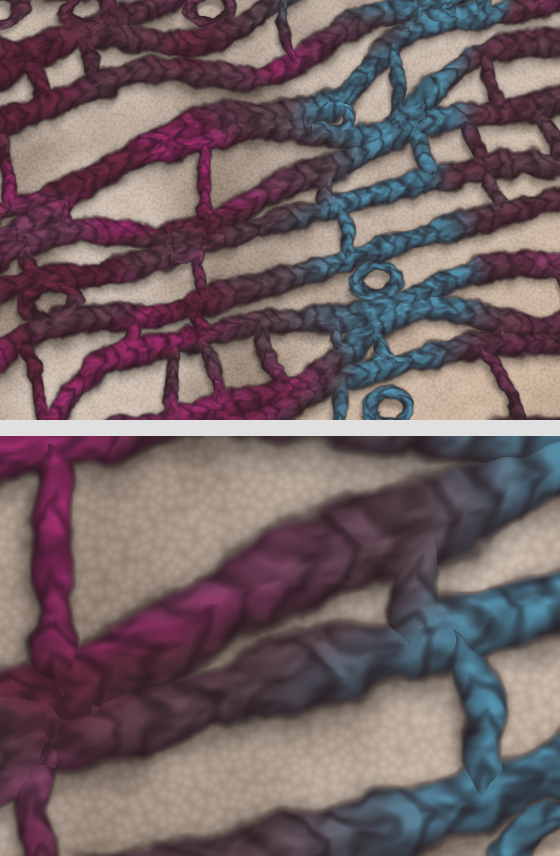
Top: the whole. Bottom: its middle third, enlarged.
Give the GLSL for this pattern, as a WebGL 2 fragment shader.

```glsl
#version 300 es
precision highp float;
// Loose net of hand-dyed, fuzzy yarn lying slantwise over pale grained leather.
uniform vec2 u_resolution;
out vec4 outColor;

// Lengths are in canvas heights.
const float SLANT = 0.29;
const float SPACING = 0.112;
const float WANDER = 1.5;
const float STRAND_RADIUS = 0.029;
const float LINK_RADIUS = 0.016;
const float LINK_WIDTH = 0.2;
const float LINK_CHANCE = 0.6;
const float LOOP_CHANCE = 0.12;
const float LOOP_RADIUS = 0.036;
const float TWIST_PITCH = 0.042;
const float FUZZ = 0.2;
const float GRAIN_SCALE = 125.0;
const vec2 SHADOW_OFFSET = vec2(0.010, 0.014);

const vec3 LEATHER_LIGHT = vec3(0.79, 0.73, 0.68);
const vec3 LEATHER_SHADE = vec3(0.59, 0.52, 0.47);
const vec3 LEATHER_WARM = vec3(0.79, 0.68, 0.58);
const vec3 YARN_DARK = vec3(0.135, 0.085, 0.10);
const vec3 BURGUNDY = vec3(0.40, 0.16, 0.25);
const vec3 MAGENTA = vec3(0.58, 0.17, 0.40);
const vec3 SMOKE = vec3(0.37, 0.30, 0.33);
const vec3 TEAL = vec3(0.31, 0.52, 0.62);

struct Yarn { float gap; float along; float across; };

float hash(vec2 p) {
  vec3 q = fract(p.xyx * 0.1031);
  q += dot(q, q.yzx + 33.33);
  return fract((q.x + q.y) * q.z);
}

float noise(vec2 p) {
  vec2 i = floor(p), f = fract(p);
  f = f * f * (3.0 - 2.0 * f);
  return mix(mix(hash(i), hash(i + vec2(1, 0)), f.x),
             mix(hash(i + vec2(0, 1)), hash(i + vec2(1, 1)), f.x), f.y);
}

float fbm(vec2 p) {
  return 0.55 * noise(p) + 0.3 * noise(p * 2.1 + 7.0) + 0.15 * noise(p * 4.3 + 13.0);
}

vec2 wobble(vec2 p) { return vec2(noise(p), noise(p + 19.7)) - 0.5; }

// Height of a long strand, which drifts until it touches its neighbours
float strandY(float x, float row) {
  return SPACING * (row + WANDER * (noise(vec2(x * 3.3 + row * 0.37, row * 7.0)) - 0.5));
}

// Keeps whichever piece of yarn is nearest, measured in its own lumpy radius
void lay(inout Yarn yarn, float dist, float radius, float along, float id) {
  float across = dist / (radius * (0.75 + 0.5 * noise(vec2(along * 24.0, id * 5.0))));
  if (abs(across) < yarn.gap) yarn = Yarn(abs(across), along, across);
}

// Short steep link between two rows, sometimes curled into a loop
void layLink(inout Yarn yarn, vec2 q, float row, float column) {
  vec2 cell = vec2(column, row);
  float kind = hash(cell + 41.0);
  float x = (column + hash(cell + 3.0)) * LINK_WIDTH;
  float lean = mix(-0.03, 0.06, hash(cell + 11.0));
  vec2 a = vec2(x, strandY(x, row));
  vec2 b = vec2(x + lean, strandY(x + lean, row + 1.0));
  if (kind < LINK_CHANCE) {
    vec2 ab = b - a;
    float t = clamp(dot(q - a, ab) / max(dot(ab, ab), 1e-5), 0.0, 1.0);
    vec2 away = q - mix(a, b, t);
    away.x -= (hash(cell + 23.0) - 0.5) * 0.16 * t * (1.0 - t);
    lay(yarn, length(away) * (away.x < 0.0 ? -1.0 : 1.0), LINK_RADIUS, t * length(ab), kind * 50.0);
  } else if (kind > 1.0 - LOOP_CHANCE) {
    vec2 v = (q - 0.5 * (a + b)) * vec2(0.75, 1.0);
    lay(yarn, length(v) - LOOP_RADIUS, LINK_RADIUS * 0.8, atan(v.y, v.x) * LOOP_RADIUS, kind * 50.0);
  }
}

Yarn yarnNet(vec2 q) {
  Yarn yarn = Yarn(9.0, 0.0, 0.0);
  float baseRow = floor(q.y / SPACING), baseColumn = floor(q.x / LINK_WIDTH);
  for (float k = -2.0; k <= 2.0; k++) {
    float row = baseRow + k;
    float y = strandY(q.x, row);
    float slope = (strandY(q.x + 0.004, row) - y) / 0.004;
    lay(yarn, (q.y - y) / sqrt(1.0 + slope * slope), STRAND_RADIUS, q.x, row);
    for (float j = -1.0; j <= 1.0; j++) layLink(yarn, q, row, baseColumn + j);
  }
  return yarn;
}

// Pebbled grain: dark creases between small rounded cells
float leatherGrain(vec2 p) {
  vec2 cell = floor(p);
  float nearest = 4.0;
  for (int n = 0; n < 9; n++) {
    vec2 c = cell + vec2(n % 3 - 1, n / 3 - 1);
    vec2 v = c + vec2(hash(c), hash(c + 57.0)) - p;
    nearest = min(nearest, dot(v, v));
  }
  return 0.5 - sqrt(nearest);
}

vec3 leather(vec2 p) {
  float light = smoothstep(0.25, 0.7, fbm(p * 3.5 + 4.0) + 0.12 * (p.x - 0.5));
  vec3 color = mix(LEATHER_SHADE, LEATHER_LIGHT, light);
  color = mix(color, LEATHER_WARM, 0.6 * smoothstep(0.5, 1.5, p.x - p.y + 0.3));
  return color + 0.09 * leatherGrain(p * GRAIN_SCALE) + 0.04 * (noise(p * 40.0) - 0.5);
}

// Dye runs from burgundy through smoke to teal, then back at the right
vec3 yarnDye(vec2 p, vec2 q) {
  float x = p.x + 0.3 * (noise(q * vec2(3.0, 8.0)) - 0.5);
  float smoke = smoothstep(0.5, 0.8, x) - 0.6 * smoothstep(1.1, 1.25, x);
  float teal = smoothstep(0.74, 0.9, x) * (1.0 - smoothstep(1.1, 1.2, x));
  vec3 red = mix(BURGUNDY, MAGENTA, smoothstep(0.45, 0.8, noise(q * vec2(5.0, 14.0) + 31.0)));
  red = mix(red, SMOKE, 0.6 * smoothstep(0.55, 0.85, noise(q * vec2(4.0, 11.0) + 63.0)));
  return mix(mix(red, SMOKE, smoke), TEAL, teal);
}

vec3 yarnColor(Yarn yarn, vec2 p, vec2 q) {
  float body = sqrt(max(0.0, 1.0 - 0.85 * yarn.gap * yarn.gap));
  float twist = yarn.along / TWIST_PITCH + 0.6 * abs(yarn.across) + 0.8 * noise(q * 25.0);
  float ply = smoothstep(0.0, 0.6, 1.0 - abs(2.0 * fract(twist) - 1.0));
  float fibre = 0.5 * noise(q * vec2(75.0, 140.0)) + 0.5 * noise(q * 48.0);
  float light = body * (0.8 + 0.25 * yarn.across) * mix(0.55, 1.0, ply) * (0.4 + 1.1 * fibre);
  return mix(YARN_DARK, yarnDye(p, q), clamp(light * 1.1, 0.0, 1.1));
}

void main() {
  vec2 p = gl_FragCoord.xy / u_resolution.y;
  mat2 unslant = mat2(cos(SLANT), -sin(SLANT), sin(SLANT), cos(SLANT));
  vec2 q = unslant * p + 0.045 * wobble(p * 4.0) + 0.010 * wobble(p * 38.0) + 0.004 * wobble(p * 95.0);

  Yarn yarn = yarnNet(q);
  float shadow = 1.0 - smoothstep(0.5, 1.7, yarnNet(q + SHADOW_OFFSET).gap);
  float contact = 1.0 - smoothstep(0.9, 1.6, yarn.gap);
  vec3 ground = leather(p) * (1.0 - 0.28 * shadow) * (1.0 - 0.18 * contact);

  float cover = 1.0 - smoothstep(1.05 - FUZZ, 1.05 + FUZZ, yarn.gap);
  outColor = vec4(mix(ground, yarnColor(yarn, p, q), cover), 1.0);
}
```
